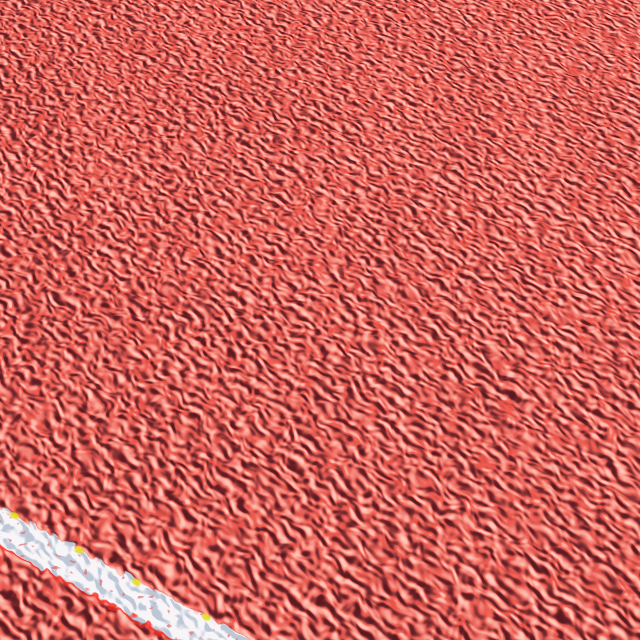
This texture is drawn by a Shadertoy shader. Its source:

```glsl
// Draws a red rubber running track in perspective, with a worn white lane line.

const float HORIZON = 2.4;       // height of the vanishing point
const float GRAIN_SCALE = 222.0; // grain rows per unit of ground
const float GRAIN_STRETCH = 2.2; // grain length relative to width

// Integer hash giving two values in 0..1
vec2 hash2(ivec2 cell) {
    uvec2 h = uvec2(cell) * uvec2(1597u, 3812u) + uvec2(7919u, 104729u);
    h = h * 1664525u + 1013904223u;
    h.x += h.y * 1664525u;
    h.y += h.x * 1664525u;
    h ^= h >> 16u;
    h.x += h.y * 1664525u;
    h.y += h.x * 1664525u;
    h ^= h >> 16u;
    return vec2(h & 65535u) / 65535.0;
}

float cornerSlope(ivec2 cell, vec2 offset) {
    float angle = 6.28319 * hash2(cell).x;
    return dot(vec2(cos(angle), sin(angle)), offset);
}

float gradientNoise(vec2 p) {
    ivec2 i = ivec2(floor(p));
    vec2 f = fract(p);
    vec2 w = f * f * f * (f * (f * 6.0 - 15.0) + 10.0);
    float low = mix(cornerSlope(i, f),
                    cornerSlope(i + ivec2(1, 0), f - vec2(1, 0)), w.x);
    float high = mix(cornerSlope(i + ivec2(0, 1), f - vec2(0, 1)),
                     cornerSlope(i + ivec2(1, 1), f - vec2(1, 1)), w.x);
    return mix(low, high, w.y);
}

// Canvas to ground plane, axes along and across the grain
vec2 groundCoords(vec2 uv, float grainAngle) {
    float depth = HORIZON - uv.y;
    vec2 ground = vec2(uv.x - 0.5, HORIZON - 0.5) / depth;
    vec2 along = vec2(cos(grainAngle), -sin(grainAngle));
    vec2 across = vec2(sin(grainAngle), cos(grainAngle));
    return GRAIN_SCALE * vec2(dot(ground, along) / GRAIN_STRETCH, dot(ground, across));
}

float rubberHeight(vec2 p) {
    return gradientNoise(p) + 0.42 * gradientNoise(p * vec2(2.1, 1.5) + 37.3);
}

// Side-lit slope of the choppy rubber surface
float rubberRelief(vec2 p) {
    p.y += 0.8 * gradientNoise(p * vec2(0.8, 0.35) + 11.7);
    p.x += 0.7 * gradientNoise(p * vec2(0.4, 0.5) + 71.2);
    return rubberHeight(p) - rubberHeight(p + vec2(0.2, 0.55));
}

float linearStep(float a, float b, float t) {
    return clamp((t - a) / (b - a), 0.0, 1.0);
}

// Deep shadow to pale highlight; redness deepens the lit middle tones
vec3 rubberColor(float tone, float redness) {
    vec3 c = mix(vec3(0.34, 0.09, 0.12), vec3(0.52, 0.19, 0.20), linearStep(0.0, 0.11, tone));
    c = mix(c, vec3(0.72, 0.29, 0.28), linearStep(0.11, 0.27, tone));
    c = mix(c, vec3(0.90, 0.36, 0.32), linearStep(0.27, 0.44, tone));
    c = mix(c, vec3(0.95, 0.51, 0.47), linearStep(0.48, 0.73, tone));
    c = mix(c, vec3(0.98, 0.65, 0.59), linearStep(0.78, 0.93, tone));
    c = mix(c, vec3(1.0, 0.80, 0.75), linearStep(0.94, 1.0, tone));
    float lit = linearStep(0.25, 0.45, tone) * (1.0 - linearStep(0.75, 0.95, tone));
    return mix(c, vec3(0.92, 0.29, 0.25), lit * redness);
}

// Sparse jittered dots along an edge; pos is (along, across) the line
float edgeDots(vec2 pos, float spacing, float radius) {
    float cell = floor(pos.x / spacing);
    vec2 jitter = hash2(ivec2(int(cell), 5)) - 0.5;
    vec2 center = vec2((cell + 0.5 + 0.5 * jitter.x) * spacing, 0.004 * jitter.y);
    vec2 d = (pos - center) * vec2(0.8, 1.2);
    return 1.0 - smoothstep(0.4 * radius, radius, length(d));
}

// Painted lane line with rough edges, flecks and colour fringes
vec3 paintLine(vec3 base, vec2 uv, float relief) {
    const float halfWidth = 0.0265;
    vec2 normal = normalize(vec2(0.53, 1.0));
    float across = dot(uv, normal) - 0.157;
    float along = dot(uv, vec2(normal.y, -normal.x));
    float wobble = 0.007 * relief + 0.006 * gradientNoise(uv * 65.0);
    float edge = abs(across) - halfWidth + wobble;
    float coverage = 1.0 - smoothstep(-0.002, 0.002, edge);

    vec3 paint = mix(vec3(0.74, 0.78, 0.84), vec3(0.97, 0.96, 0.97),
                     smoothstep(-0.4, 0.1, relief));
    float fleck = smoothstep(0.33, 0.5, gradientNoise(uv * vec2(85.0, 110.0) + 9.1));
    paint = mix(paint, vec3(0.88, 0.42, 0.42), 0.7 * fleck);

    float fringe = 1.0 - smoothstep(0.001, 0.005, abs(across + halfWidth + 0.002 - wobble));
    vec3 color = mix(base, vec3(0.98, 0.17, 0.14), 0.7 * fringe);
    color = mix(color, paint, coverage);
    float dots = edgeDots(vec2(along, across - halfWidth + 0.003), 0.115, 0.008);
    return mix(color, vec3(0.90, 0.88, 0.12), 0.9 * dots);
}

void mainImage(out vec4 fragColor, in vec2 fragCoord) {
    vec2 uv = fragCoord / iResolution.xy;
    vec2 ground = groundCoords(uv, 0.56);
    float relief = rubberRelief(ground);

    // Contrast fades and tone lifts slightly with distance
    float contrast = mix(6.1, 4.9, uv.y);
    float lift = 0.4 * (uv.x * uv.y - 0.25) + 0.5 * gradientNoise(uv * 9.0);
    float tone = 1.0 / (1.0 + exp(-contrast * relief - lift));
    float redness = 0.6 * smoothstep(-0.1, 0.35, gradientNoise(ground * vec2(0.7, 0.6) + 53.9));

    fragColor = vec4(paintLine(rubberColor(tone, redness), uv, relief), 1.0);
}
```
